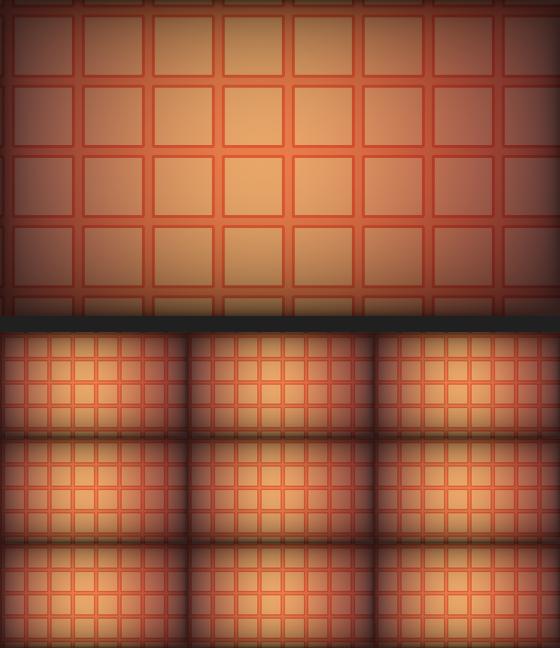
Top: one tile. Bottom: repeated 3 by 3.
Give the GLSL for this background, as a Shadertoy shader.

```glsl
#define GRID vec2(8.0, 4.5)         // columns; four full rows plus a half row
#define GRID_START vec2(0.118, 0.156) // first gap centre from the top left
#define GAP 0.100
#define LINE 0.042
#define CORNER 0.035
#define GAP_COLOR vec3(0.91, 0.49, 0.29)
#define LINE_COLOR vec3(0.87, 0.35, 0.20)
#define FILL_COLOR vec3(0.91, 0.65, 0.41)
#define SIDE_TINT vec3(0.88, 0.65, 0.79)
#define EDGE_TINT vec3(0.97, 1.13, 1.35)
#define GLOW_CENTER 0.45
#define VIGNETTE_POWER 0.29

const float PI = 3.1415927;

float roundedBox(vec2 p, vec2 halfSize, float radius) {
    vec2 q = abs(p) - halfSize + radius;
    return length(max(q, 0.0)) + min(max(q.x, q.y), 0.0) - radius;
}

float coverage(float dist, float pixel) {
    return 1.0 - smoothstep(-0.5 * pixel, 0.5 * pixel, dist);
}

// Framed panels; the half row closes the vertical wrap
vec3 panels(vec2 uv, float pixel) {
    vec2 p = vec2(uv.x, 1.0 - uv.y) * GRID - GRID_START;
    p.y = mod(p.y, GRID.y);
    vec2 cell = vec2(1.0, min(1.0, GRID.y - floor(p.y)));
    vec2 local = fract(p) - 0.5 * cell;
    vec2 halfSize = 0.5 * (cell - GAP);

    float outer = roundedBox(local, halfSize, CORNER);
    float inner = roundedBox(local, halfSize - LINE, 0.006);
    vec3 color = mix(GAP_COLOR, LINE_COLOR, coverage(outer, pixel));
    return mix(color, FILL_COLOR, coverage(inner, pixel));
}

// Warm middle, rosy sides and dark purple borders, all periodic in uv
vec3 lighting(vec2 uv) {
    float side = 0.5 - 0.5 * cos(2.0 * PI * (uv.x - GLOW_CENTER));
    vec2 wave = sin(PI * uv);
    vec2 falloff = min(sqrt(wave * wave + 0.0001), 1.0); // rounded at the wrap
    float edge = (1.0 - falloff.x) * (1.0 - falloff.x);
    float vignette = pow(0.008 + falloff.x * falloff.y, VIGNETTE_POWER);
    vec3 tint = mix(vec3(1.0), SIDE_TINT, side) * mix(vec3(1.0), EDGE_TINT, edge);
    return tint * min(vignette, 1.0);
}

void mainImage(out vec4 fragColor, in vec2 fragCoord) {
    vec2 uv = fragCoord / iResolution.xy;
    float pixel = max(GRID.x / iResolution.x, GRID.y / iResolution.y);
    fragColor = vec4(panels(uv, pixel) * lighting(uv), 1.0);
}
```
